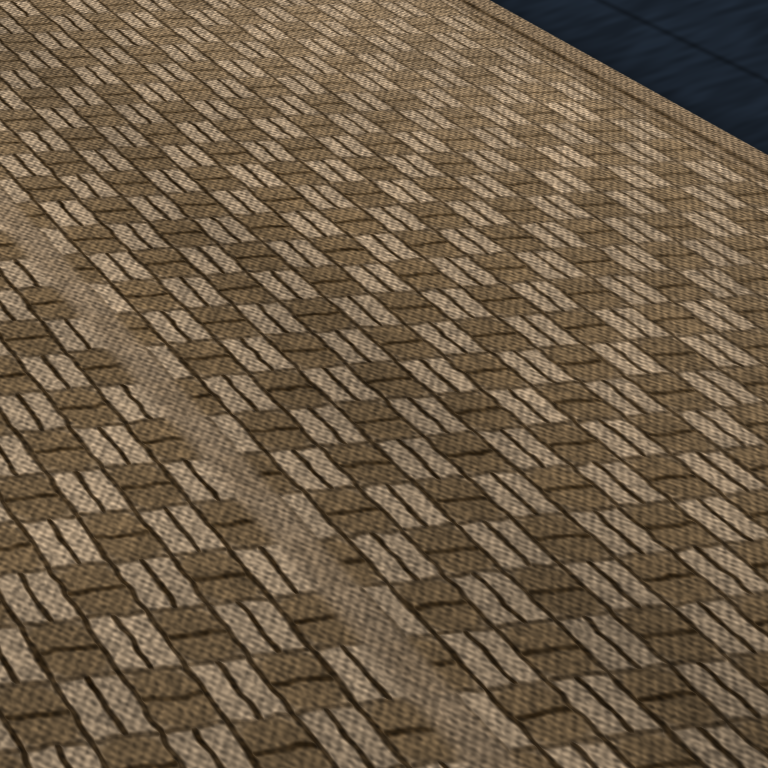
Give the GLSL for this texture, as a Shadertoy shader.

```glsl
// A two-tone basket-weave rug seen at a slant, beside a strip of dark blue cloth.
// Two vanishing points give rug coordinates (one unit = two checker cells);
// pale cells carry lengthwise grooves, brown cells crosswise ones, over speckled yarn.

const vec3 PALE_YARN = vec3(0.560, 0.487, 0.398);
const vec3 BROWN_YARN = vec3(0.395, 0.325, 0.235);
const vec3 STRIPE_YARN = vec3(0.470, 0.402, 0.322);
const vec3 HEM_YARN = vec3(0.440, 0.372, 0.290);
const vec3 GROOVE = vec3(0.125, 0.085, 0.035);
const vec3 BLUE_CLOTH = vec3(0.110, 0.142, 0.182);

const vec2 LENGTH_VANISH = vec2(-1.081, -0.958);
const vec2 CROSS_VANISH = vec2(10.417, -0.391);
const vec2 RUG_CENTRE = vec2(0.50, 0.52);
const vec2 REPEATS = vec2(14.3, 13.7);
const float RUG_EDGE = 7.77;
const float TAU = 6.2831853;

float hash(vec2 p) {
    vec3 q = fract(vec3(p.xyx) * 0.1031);
    q += dot(q, q.yzx + 33.33);
    return fract((q.x + q.y) * q.z);
}

float noise(vec2 p) {
    vec2 i = floor(p), f = fract(p);
    f = f * f * (3.0 - 2.0 * f);
    return mix(mix(hash(i), hash(i + vec2(1, 0)), f.x),
               mix(hash(i + vec2(0, 1)), hash(i + vec2(1, 1)), f.x), f.y);
}

// Homogeneous line through two points, scaled to measure distance
vec3 lineThrough(vec2 a, vec2 b) {
    vec3 l = cross(vec3(a, 1.0), vec3(b, 1.0));
    return l / length(l.xy);
}

// Canvas point (y down) to flat rug coordinates
vec2 rugCoords(vec2 p) {
    vec3 h = vec3(p, 1.0);
    float depth = dot(lineThrough(LENGTH_VANISH, CROSS_VANISH), h);
    float across = dot(lineThrough(RUG_CENTRE, LENGTH_VANISH), h);
    float along = dot(lineThrough(RUG_CENTRE, CROSS_VANISH), h);
    return REPEATS * vec2(across, along) / depth;
}

float band(float d, float halfWidth, float blur) {
    return 1.0 - smoothstep(halfWidth - blur, halfWidth + blur, abs(d));
}

// Grooves at each half unit; "middle" is the strength of those between them
float grooves(float x, float halfWidth, float blur, float border, float middle) {
    float atBorder = band((fract(x * 2.0 + 0.5) - 0.5) / 2.0, halfWidth, blur);
    float atMiddle = band((fract(x * 2.0) - 0.5) / 2.0, halfWidth, blur);
    return max(border * atBorder, middle * atMiddle);
}

// Staggered soft stitches broken up by noise, centred on zero
float stitchGrain(vec2 p) {
    vec2 q = p + 0.35 * noise(p * 1.3);
    float dots = cos(TAU * 0.5 * q.x) * cos(TAU * 0.5 * q.y);
    return 0.55 * dots + 1.1 * (noise(p * 1.4 + 17.0) - 0.5);
}

vec3 rugColour(vec2 uv, vec2 blur) {
    // Hand-made wobble
    vec2 w = uv + 0.035 * (vec2(noise(uv * 9.0), noise(uv * 9.0 + 40.0)) - 0.5);
    float farSide = smoothstep(0.5, 6.0, uv.x);
    float distant = smoothstep(-2.0, -7.0, uv.y);
    float plain = band(uv.x + 1.92, 0.18, 0.07);
    float hem = smoothstep(RUG_EDGE - 0.75, RUG_EDGE - 0.55, uv.x);

    // Checker of pale and brown cells
    float checker = sin(TAU * w.x) * sin(TAU * w.y);
    float pale = smoothstep(-0.24, 0.14, checker);
    float cellTone = hash(floor(w * 2.0) + 60.0) - 0.5;
    vec3 brown = mix(BROWN_YARN, PALE_YARN, 0.18 * farSide + 0.25 * distant);
    vec3 col = mix(brown, PALE_YARN, pale) * (1.0 + 0.08 * cellTone);

    // Lengthwise and crosswise grooves
    float lengthwise = grooves(w.x, 0.025, blur.x + 0.007, 0.90, pale);
    float crosswise = grooves(w.y, 0.022, blur.y + 0.012, 0.65, 0.9 * (1.0 - pale));
    crosswise *= (0.55 + 0.45 * noise(uv * 11.0)) * (1.0 - 0.3 * distant);
    lengthwise *= 0.75 + 0.25 * noise(uv * 10.0 + 5.0);
    float cut = max(lengthwise, crosswise) * mix(1.0, 0.68, farSide);
    col = mix(col, GROOVE, cut * (1.0 - 0.85 * plain) * (1.0 - hem));

    // Worn plain stripe and stitched hem
    col = mix(col, STRIPE_YARN, 0.85 * plain);
    col = mix(col, HEM_YARN, hem);
    float stitches = band(uv.x - RUG_EDGE + 0.42, 0.05, blur.x + 0.03)
                   + 0.6 * band(uv.x - RUG_EDGE + 0.64, 0.03, blur.x + 0.03);
    col = mix(col, GROOVE, stitches * (0.4 + 0.4 * noise(uv * 8.0)));

    // Yarn grain, fading where it becomes too fine
    vec2 grain = vec2(23.0, 22.0);
    float visible = 1.0 - smoothstep(0.7, 2.0, max(blur.x * grain.x, blur.y * grain.y));
    col *= 1.0 + 0.36 * visible * stitchGrain(uv * grain);
    col *= 0.94 + 0.12 * noise(uv * vec2(16.0, 14.0) + 70.0);

    // Broad wear and the darker lane through the middle
    float lane = exp(-uv.x * uv.x * 1.2);
    return col * (0.98 + 0.12 * noise(uv * 0.8 + 9.0)) * (1.0 - 0.11 * lane);
}

vec3 clothColour(vec2 p, vec2 uv) {
    float streaks = noise(p * vec2(45.0, 150.0) + p.yx * 40.0);
    float seam = band(p.y - 0.48 * (p.x - 0.78), 0.003, 0.004);
    float shadow = exp(-(uv.x - RUG_EDGE) * 3.0);
    return BLUE_CLOTH * (0.85 + 0.30 * streaks) * (1.0 - 0.3 * seam) * (1.0 - 0.25 * shadow);
}

void mainImage(out vec4 fragColor, in vec2 fragCoord) {
    vec2 p = fragCoord / iResolution.xy;
    p.y = 1.0 - p.y;
    vec2 uv = rugCoords(p);
    vec2 blur = fwidth(uv) * 0.7;
    float light = 1.0 + 0.08 * smoothstep(0.6, 0.1, p.y) - 0.08 * smoothstep(0.6, 1.0, p.y);
    float onCloth = smoothstep(-blur.x, blur.x, uv.x - RUG_EDGE);
    vec3 col = mix(rugColour(uv, blur) * light, clothColour(p, uv), onCloth);
    fragColor = vec4(clamp(col, 0.0, 1.0), 1.0);
}
```
